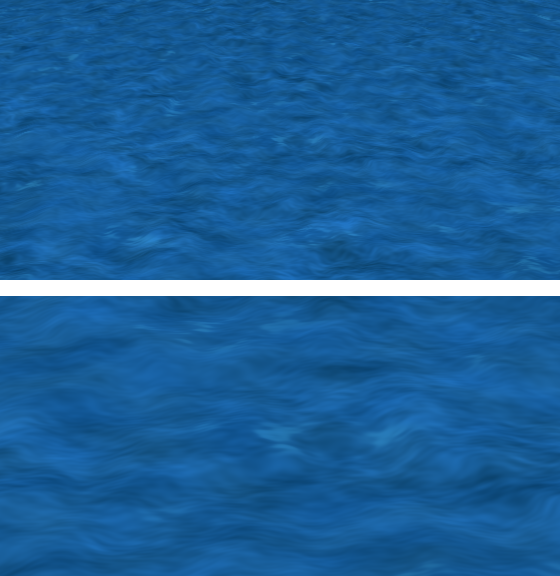
Top: the whole. Bottom: its middle third, enlarged.
A Shadertoy shader for this texture:

```glsl
// Open blue water seen at a low angle: long streaky ripples shrink with distance.
// Stretched gradient noise, bent by a slow swell, gives one tone value that
// blends deep to bright blue; patches of teal foam and thin crests lie on top.

const vec3 DEEP_BLUE = vec3(0.050, 0.283, 0.470);
const vec3 BRIGHT_BLUE = vec3(0.122, 0.433, 0.718);
const vec3 TEAL_TINT = vec3(0.022, 0.012, -0.022);
const vec3 FOAM_TINT = vec3(0.035, 0.060, 0.035);
const float HORIZON = 1.38;
const float TAU = 6.28319;

float hash(vec2 p) {
    return fract(sin(dot(p, vec2(127.1, 311.7))) * 43758.5453);
}

// Dot product of a random unit gradient with the offset from its lattice corner
float cornerSlope(vec2 cell, vec2 corner, vec2 f) {
    float angle = TAU * hash(cell + corner);
    return dot(vec2(cos(angle), sin(angle)), f - corner);
}

// Gradient noise, about -0.7 to 0.7
float noise(vec2 p) {
    vec2 cell = floor(p);
    vec2 f = p - cell;
    vec2 u = f * f * f * (f * (f * 6.0 - 15.0) + 10.0);
    float low = mix(cornerSlope(cell, vec2(0, 0), f), cornerSlope(cell, vec2(1, 0), f), u.x);
    float high = mix(cornerSlope(cell, vec2(0, 1), f), cornerSlope(cell, vec2(1, 1), f), u.x);
    return mix(low, high, u.y);
}

// Screen to water surface: scale grows evenly towards the horizon
vec2 waterPlane(vec2 uv, float dist) {
    return vec2((uv.x - 1.0) / dist, -log(dist)) + 7.0;
}

// Bend the surface so that streaks rise and fall along the waves
vec2 bendBySwell(vec2 p) {
    float bend = 0.036 * noise(p * vec2(5.0, 9.0));
    bend += 0.014 * noise(p * vec2(13.0, 24.0) + 31.0);
    return p + vec2(0.0, bend);
}

// Layered streaks; layers finer than a pixel fade out
float streaks(vec2 p, float footprint) {
    vec2 freq = vec2(5.5, 21.0);
    float weight = 1.0;
    float shear = 0.08;
    float sum = 0.0;
    for (int i = 0; i < 4; i++) {
        float visible = 1.0 - smoothstep(0.55, 1.25, freq.y * footprint);
        vec2 q = vec2(p.x, p.y + shear * p.x) * freq;
        sum += weight * visible * noise(q + 17.3 * float(i));
        freq *= vec2(1.95, 2.1);
        weight *= 0.82;
        shear = -shear;
    }
    return sum;
}

// Thin bright lines where the noise crosses zero
float crests(vec2 p, vec2 freq, float width) {
    return 1.0 - smoothstep(0.0, width, abs(noise(p * freq)));
}

void mainImage(out vec4 fragColor, in vec2 fragCoord) {
    vec2 uv = fragCoord / iResolution.y;
    float dist = HORIZON - uv.y;
    float footprint = 1.0 / (iResolution.y * dist);
    vec2 p = waterPlane(uv, dist);
    vec2 bent = bendBySwell(p);

    // Broad light and dark areas, and patches of rougher water
    float swell = noise(bent * vec2(3.2, 9.0) + 5.0) + 0.6 * noise(bent * vec2(7.0, 19.0) + 43.0);
    float rough = smoothstep(-0.35, 0.45, noise(p * vec2(2.6, 6.0) + 71.0));
    float ripple = streaks(bent, footprint);
    float crest = crests(bent + 3.0, vec2(7.0, 30.0), 0.20) - 0.4;

    // Tone in units of its own spread
    float nearness = 1.0 - smoothstep(0.0, 1.0, uv.y);
    float tone = ripple * mix(1.5, 2.4, rough);
    tone += swell * mix(0.9, 1.7, nearness);
    tone += crest * rough * mix(0.4, 0.9, nearness);
    tone += mix(-0.4, 0.2, smoothstep(0.0, 0.45, 1.0 - uv.y));
    vec3 color = mix(DEEP_BLUE, BRIGHT_BLUE, clamp(0.47 + 0.23 * tone, -0.15, 1.2));

    // Teal drift in hue, and foam streaks in scattered patches
    float drift = noise(bent * vec2(9.0, 28.0) + 113.0);
    color += TEAL_TINT * drift;
    float foamPatch = smoothstep(0.18, 0.48, noise(p * vec2(5.0, 12.0) + 151.0));
    color += FOAM_TINT * foamPatch * smoothstep(0.0, 0.6, ripple + 0.3 * crest);

    fragColor = vec4(clamp(color, 0.0, 1.0), 1.0);
}
```
